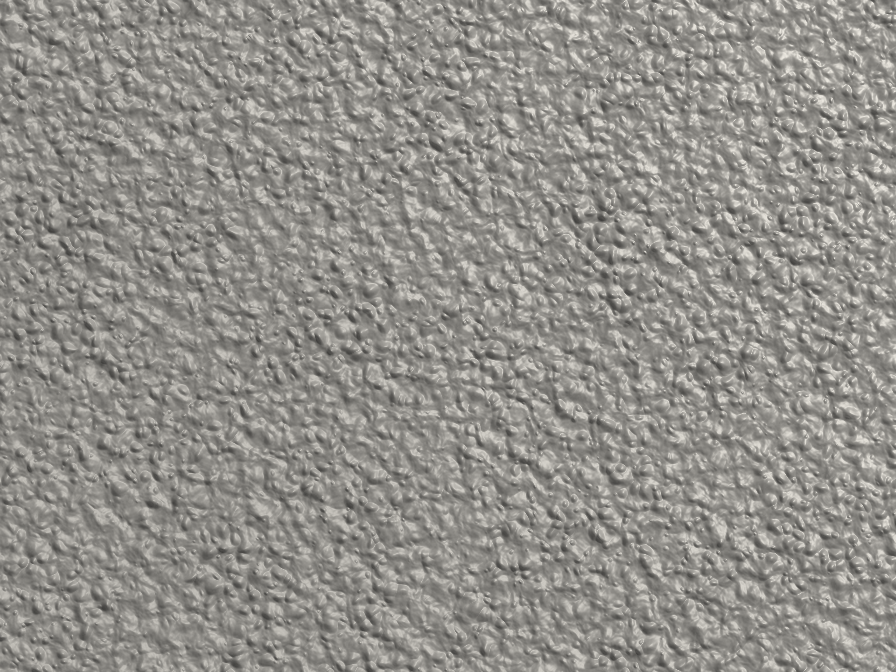
Give the GLSL for this texture, as a WebGL 1 fragment shader.

```glsl
precision highp float;
uniform vec2 u_resolution;

vec2 hash2(vec2 p) {
  vec3 q = fract(p.xyx * vec3(0.1031, 0.1030, 0.0973));
  q += dot(q, q.yzx + 33.33);
  return fract((q.xx + q.yz) * q.zy);
}

float corner(vec2 cell, vec2 offset) {
  float angle = 6.2832 * hash2(cell).x;
  return dot(vec2(cos(angle), sin(angle)), offset);
}

// Gradient noise, centred on zero
float noise(vec2 p) {
  vec2 i = floor(p), f = fract(p);
  vec2 u = f * f * f * (f * (f * 6.0 - 15.0) + 10.0);
  vec2 e = vec2(1.0, 0.0);
  float low = mix(corner(i, f), corner(i + e, f - e), u.x);
  float high = mix(corner(i + e.yx, f - e.yx), corner(i + 1.0, f - 1.0), u.x);
  return mix(low, high, u.y);
}

// Rounded paint droplets, one per cell with varied radius
float droplets(vec2 p) {
  vec2 cell = floor(p);
  float top = 0.0;
  for (int y = -1; y <= 1; y++) {
    for (int x = -1; x <= 1; x++) {
      vec2 c = cell + vec2(x, y);
      vec2 d = p - c - hash2(c + 17.0);
      float radius = mix(0.12, 0.62, hash2(c + 71.0).x);
      float dome = max(0.0, 1.0 - dot(d, d) / (radius * radius));
      top = max(top, radius * dome * dome);
    }
  }
  return top;
}

// Paint relief: clustered droplets over lumpy plaster
float relief(vec2 p) {
  vec2 warp = vec2(noise(p * 34.0 + 5.0), noise(p * 34.0 + 47.0));
  vec2 q = p + 0.007 * warp;
  vec2 turned = mat2(0.8, 0.6, -0.6, 0.8) * q;
  float cluster = smoothstep(-0.4, 0.35, noise(p * 7.0 + 20.0));
  float h = droplets(q * 52.0 + 9.0) * mix(0.005, 0.011, cluster);
  h += droplets(turned * 31.0 + 60.0) * 0.007 * cluster;
  h += 0.0065 * noise(turned * 39.0 + 30.0);
  h += 0.0022 * noise(q * 88.0 + 80.0);
  return h + 0.0005 * noise(turned * 210.0);
}

void main() {
  vec2 p = gl_FragCoord.xy / u_resolution.y;
  vec2 uv = gl_FragCoord.xy / u_resolution;

  // Surface normal from central differences
  vec2 e = vec2(0.0013, 0.0);
  vec2 slope = vec2(relief(p + e) - relief(p - e),
                    relief(p + e.yx) - relief(p - e.yx)) / (2.0 * e.x);
  vec3 normal = normalize(vec3(-slope, 1.0));

  // Raking light from the upper right, stronger towards that corner
  vec3 light = normalize(vec3(0.45, 0.55, 0.7));
  vec3 halfway = normalize(light + vec3(0.0, 0.0, 1.0));
  float nearness = smoothstep(0.1, 1.0, 0.65 * uv.x + 0.35 * uv.y);
  float diffuse = max(dot(normal, light), 0.0);
  float gloss = pow(max(dot(normal, halfway), 0.0), 26.0);

  // Shadows in the creases behind tall droplets
  float blocker = relief(p + 0.008 * light.xy) - relief(p);
  float crease = smoothstep(0.002, 0.008, blocker);

  float tone = 0.315 + 0.34 * diffuse + mix(0.13, 0.27, nearness) * gloss;
  tone += 0.025 * (nearness - 0.5) - 0.05 * crease;
  tone += 0.02 * noise(p * 5.0 + 11.0);
  tone += 0.018 * (hash2(floor(p * 384.0)).x - 0.5);

  vec3 warmGrey = vec3(1.01, 0.995, 0.96);
  gl_FragColor = vec4(clamp(tone * warmGrey, 0.0, 1.0), 1.0);
}
```
